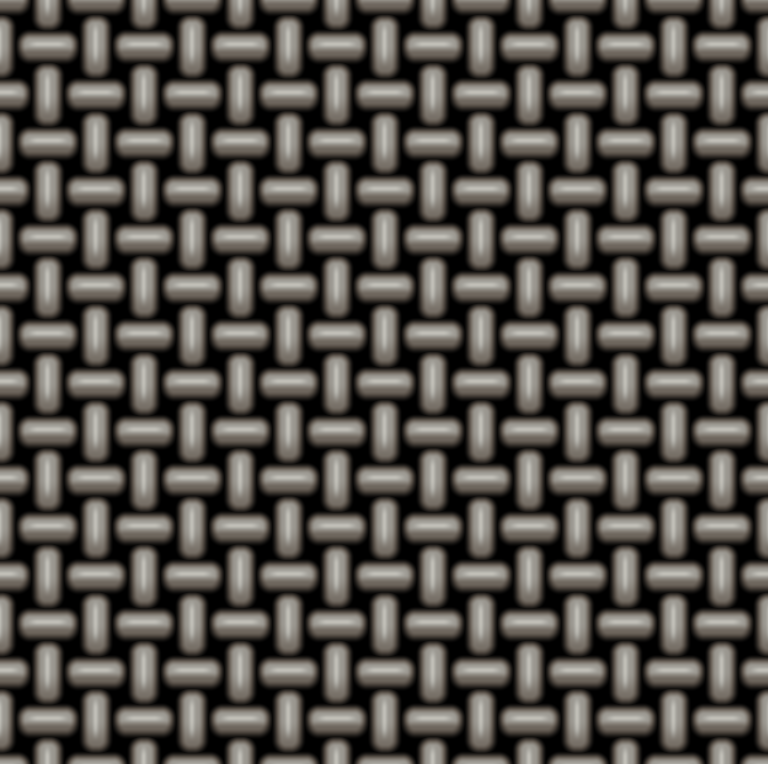
Write a Shadertoy shader that draws this pattern.

```glsl
// Woven wire mesh: rounded metal strands alternating horizontal and vertical on black.

const float CELLS_ACROSS = 15.95;
const vec2 WEAVE_OFFSET = vec2(0.005, -0.024);

float roundedBox(vec2 p, vec2 halfSize, float radius) {
    vec2 q = abs(p) - halfSize + radius;
    return length(max(q, 0.0)) + min(max(q.x, q.y), 0.0) - radius;
}

// Soft ridge of light running along a strand
float glint(float across, float along, float width, float reach) {
    float ridge = exp(-across * across / (width * width));
    return ridge * (1.0 - smoothstep(reach - 0.22, reach + 0.08, abs(along)));
}

// Brightness falls off smoothly from the crown to the strand's edge
float dome(vec2 p, vec2 halfSize) {
    return smoothstep(-0.03, 0.22, -roundedBox(p, halfSize, 0.3));
}

// Lit from above: pale upper flank, dark lower flank
float horizontalStrand(vec2 p) {
    float tone = mix(0.40, 0.60, smoothstep(-0.14, 0.03, p.y));
    return dome(p, vec2(0.67, 0.36)) * (tone + 0.15 * glint(p.y - 0.06, p.x, 0.06, 0.42));
}

// Nearly even flanks, dimming toward the lower end
float verticalStrand(vec2 p) {
    float tone = mix(0.42, 0.59, smoothstep(-0.6, 0.05, p.y));
    return dome(p, vec2(0.34, 0.70)) * (tone + 0.16 * glint(p.x + 0.01, p.y - 0.06, 0.06, 0.42));
}

// Brightest strand among the neighbouring crossings
float weave(vec2 p) {
    vec2 nearest = floor(p + 0.5);
    float light = 0.0;
    for (int y = -1; y <= 1; y++) {
        for (int x = -1; x <= 1; x++) {
            vec2 cell = nearest + vec2(x, y);
            vec2 local = p - cell;
            bool isHorizontal = mod(cell.x + cell.y, 2.0) < 0.5;
            light = max(light, isHorizontal ? horizontalStrand(local) : verticalStrand(local));
        }
    }
    return light;
}

// Warm brown in the shadows, neutral grey in the highlights
vec3 metalColor(float light) {
    vec3 shadowTint = vec3(1.11, 1.0, 0.89);
    vec3 highlightTint = vec3(1.01, 1.0, 0.96);
    return light * mix(shadowTint, highlightTint, smoothstep(0.2, 0.7, light));
}

void mainImage(out vec4 fragColor, in vec2 fragCoord) {
    // Cell coordinates, anchored at the top left
    vec2 fromTop = vec2(fragCoord.x, fragCoord.y - iResolution.y);
    vec2 p = fromTop / iResolution.x * CELLS_ACROSS + WEAVE_OFFSET;
    fragColor = vec4(metalColor(weave(p)), 1.0);
}
```
